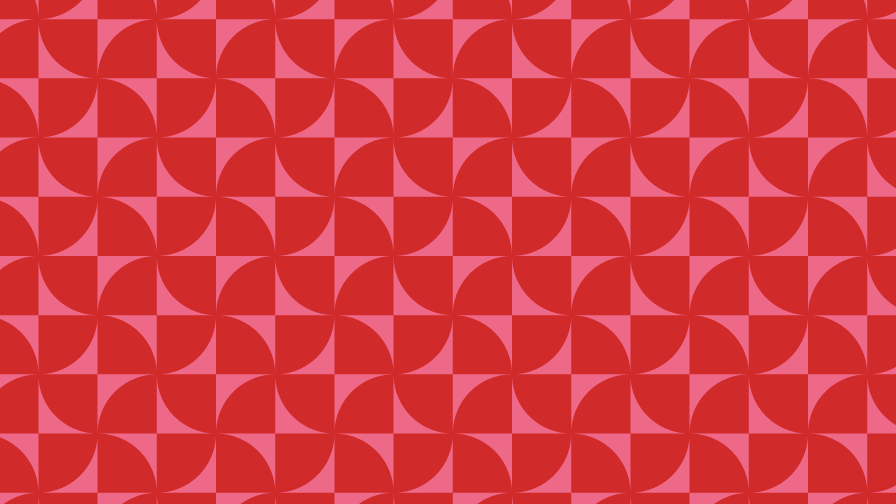
Give the GLSL for this pattern, as a WebGL 1 fragment shader.

```glsl
precision highp float;

// A checker-like grid of quarter discs in red on pink. Each square cell holds
// one disc of a full cell radius, centred on a corner chosen by the parity
// of its row and column, so that four neighbours form a pinwheel.

#define CELL 0.11746                     // cell side, in canvas heights
#define GRID_ORIGIN vec2(0.0762, 0.0223) // a grid corner, in canvas heights
#define DISC_COLOR vec3(0.820, 0.163, 0.163)
#define GROUND_COLOR vec3(0.932, 0.412, 0.530)
#define SAMPLES 4                        // subsamples per pixel side

uniform vec2 u_resolution;

// 1 inside the quarter disc of the cell around grid point g, 0 outside.
float quarterDisc(vec2 g) {
  vec2 parity = mod(floor(g), 2.0);
  // Rows pick the left or right corner, columns the top or bottom one.
  vec2 corner = vec2(parity.y, 1.0 - parity.x);
  return step(distance(fract(g), corner), 1.0);
}

void main() {
  // Average a regular grid of subsamples to smooth arcs, seams and thin tips.
  float coverage = 0.0;
  for (int j = 0; j < SAMPLES; j++) {
    for (int i = 0; i < SAMPLES; i++) {
      vec2 offset = (vec2(float(i), float(j)) + 0.5) / float(SAMPLES) - 0.5;
      vec2 position = (gl_FragCoord.xy + offset) / u_resolution.y;
      coverage += quarterDisc((position - GRID_ORIGIN) / CELL);
    }
  }
  coverage /= float(SAMPLES * SAMPLES);

  gl_FragColor = vec4(mix(GROUND_COLOR, DISC_COLOR, coverage), 1.0);
}
```
